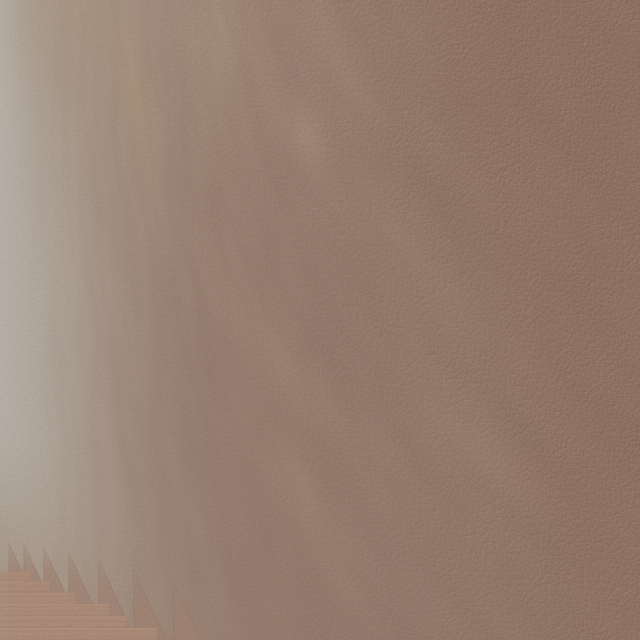
This texture is drawn by a three.js fragment shader. Its source:

```glsl
// A dusty brown plaster wall, lit by a pale haze along its left side.
// Curved wisps come from layered sines and cellular noise, the grain from
// embossed cells, and the lower left corner from looped spikes and steps.
varying vec2 vUv;

const vec3 BROWN = vec3(0.573, 0.472, 0.416);
const vec3 UMBER = vec3(0.548, 0.440, 0.378);
const vec3 BEIGE = vec3(0.645, 0.587, 0.527);
const vec3 HAZE = vec3(0.715, 0.690, 0.660);
const vec3 OCHRE = vec3(0.660, 0.580, 0.480);
const vec3 CLAY = vec3(0.665, 0.540, 0.465);

vec2 hash2(vec2 p) {
  vec3 q = fract(p.xyx * vec3(0.1031, 0.1030, 0.0973));
  q += dot(q, q.yzx + 33.33);
  return fract((q.xx + q.yz) * q.zy);
}

// Distance to the nearest scattered cell centre.
float cells(vec2 p) {
  vec2 id = floor(p), f = fract(p);
  float d = 2.0;
  for (int j = -1; j <= 1; j++) {
    for (int i = -1; i <= 1; i++) {
      vec2 o = vec2(float(i), float(j));
      vec2 r = o + hash2(id + o) - f;
      d = min(d, dot(r, r));
    }
  }
  return sqrt(d);
}

float emboss(vec2 p) {
  return cells(p) - cells(p + vec2(0.3, -0.4));
}

// Soft oval, with its long axis leaning away from the vertical.
float patchGlow(vec2 p, vec2 centre, vec2 size, float lean) {
  vec2 q = p - centre;
  q.x += q.y * lean;
  q /= size;
  return exp(-dot(q, q));
}

// Streaks stand upright at the left and lean over toward the right.
float wisps(vec2 p) {
  float u = log(0.2 + p.x) + 0.6 * p.y * smoothstep(-0.1, 0.5, p.x);
  float waves = 0.5 * sin(u * 17.0 + 1.4 * sin(p.y * 8.0 + u * 3.0));
  waves += 0.5 * sin(u * 37.0 - p.y * 7.0 + 1.5 * sin(p.y * 15.0 + u * 5.0));
  waves += 0.4 * sin(u * 73.0 + p.y * 11.0 + 1.5 * sin(p.y * 27.0 + u * 9.0));
  float c = cells(vec2(u * 14.0 + 0.2 * sin(p.y * 19.0), p.y * 7.0));
  return waves * 0.35 + 0.7 * (0.5 - smoothstep(0.0, 0.9, c));
}

vec3 wall(vec2 p) {
  float spread = 0.235 + 0.03 * sin(p.y * 5.0 + 2.6);
  float fall = exp(-pow(p.x / spread, 2.0));
  float rim = exp(-pow(p.x / mix(0.13, 0.05, smoothstep(0.45, 1.0, p.y)), 1.3));
  rim *= smoothstep(0.04, 0.38, p.y + 0.8 * p.x);
  vec3 c = mix(BROWN, UMBER, smoothstep(0.45, 1.05, p.x + 0.25 * (p.y - 0.5)));
  c = mix(c, BEIGE, 0.92 * fall);
  c = mix(c, HAZE, 0.88 * rim);
  c += 0.022 * smoothstep(0.45, 0.0, abs(p.x - 0.35)) * smoothstep(0.35, 1.0, p.y);
  // Warm stains near the top.
  float stain = patchGlow(p, vec2(0.205, 0.86), vec2(0.025, 0.12), 0.2);
  stain += 0.7 * patchGlow(p, vec2(0.34, 0.94), vec2(0.045, 0.10), 0.0);
  stain += 0.5 * patchGlow(p, vec2(0.09, 0.98), vec2(0.10, 0.09), 0.1);
  c = mix(c, OCHRE, 0.5 * clamp(stain, 0.0, 1.0));
  // Pale leaning smudges.
  float smudge = patchGlow(p, vec2(0.48, 0.79), vec2(0.035, 0.045), 0.2);
  smudge += 0.8 * patchGlow(p, vec2(0.54, 0.90), vec2(0.035, 0.10), 0.6);
  smudge += 0.7 * patchGlow(p, vec2(0.45, 0.42), vec2(0.05, 0.15), 0.7);
  smudge += 0.7 * patchGlow(p, vec2(0.48, 0.22), vec2(0.04, 0.12), 0.5);
  smudge += 0.5 * patchGlow(p, vec2(0.67, 0.57), vec2(0.05, 0.14), 0.8);
  smudge += 0.6 * patchGlow(p, vec2(0.74, 0.31), vec2(0.06, 0.11), 0.9);
  c += vec3(0.028, 0.026, 0.023) * smudge;
  return c + 0.014 * wisps(p) * smoothstep(0.0, 0.14, p.x) * (1.0 - 0.4 * p.x);
}

// Spikes: x is coverage, y is the thin dark edge.
vec2 spikes(vec2 p) {
  vec2 result = vec2(0.0);
  for (int i = 0; i < 7; i++) {
    float n = float(i);
    float left = 0.013 + 0.0195 * n + 0.0039 * n * n;
    float depth = 0.155 - 0.0017 * n * n - p.y;
    float inset = min(p.x - left, left + 0.47 * depth - p.x);
    float body = smoothstep(-0.0008, 0.0012, inset);
    float edge = body * (1.0 - smoothstep(0.0008, 0.0035, inset));
    result = max(result, vec2(body * smoothstep(-0.02, 0.06, depth), edge));
  }
  return result;
}

vec3 addCorner(vec3 c, vec2 p) {
  vec2 s = spikes(p);
  c = mix(c, mix(CLAY, BROWN, 0.55), 0.75 * s.x);
  c -= 0.02 * s.y;
  // Stacked rows, each reaching further right than the one above.
  float row = p.y / 0.0185;
  float reach = 0.245 - 0.041 * floor(row) + 0.008 * sin(floor(row) * 4.0);
  float inside = smoothstep(-0.002, 0.002, reach - p.x);
  inside *= 1.0 - smoothstep(0.104, 0.110, p.y);
  float seam = smoothstep(0.82, 1.0, fract(row)) - smoothstep(0.25, 0.0, fract(row));
  vec3 clay = CLAY + 0.02 * seam;
  clay += 0.008 * sin(p.y * 800.0 + 0.5 * sin(p.x * 40.0));
  return mix(c, clay, 0.85 * inside);
}

void main() {
  vec2 p = vUv;
  vec3 c = addCorner(wall(p), p);
  float rough = mix(0.026, 0.072, smoothstep(0.2, 1.0, p.x + 0.2 * (p.y - 0.5)));
  rough *= 0.8 + 0.4 * cells(p * 14.0);
  float grain = 0.55 * emboss(p * 160.0) + 0.65 * emboss(p * 310.0 + 7.0);
  gl_FragColor = vec4(c + rough * grain, 1.0);
}
```
